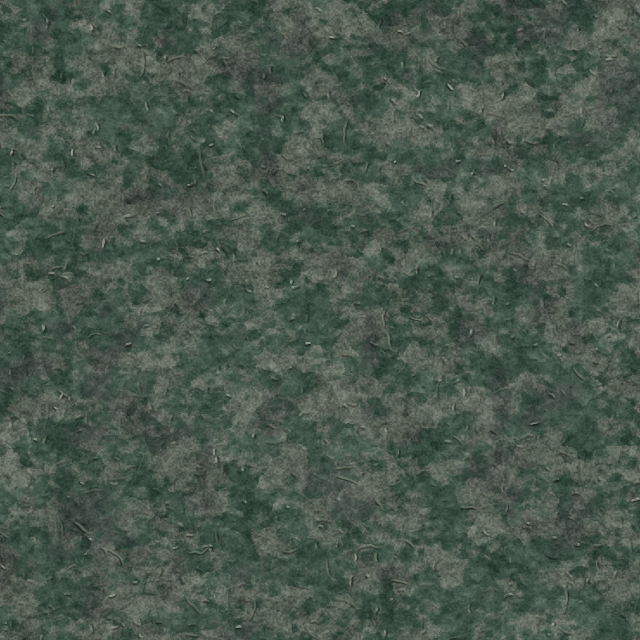
Give the GLSL for this texture, as a WebGL 1 fragment shader.

```glsl
precision highp float;
// Dark green weathered stone: ragged grey and mauve mottling over angular flakes,
// with fine grain and thin curved chips, each lit on one side and shadowed on the other.
// Built from value noise, Voronoi cells and bent line segments scattered on grids.

uniform vec2 u_resolution;

float hash(vec2 p) {
  vec3 q = fract(p.xyx * 0.1031);
  q += dot(q, q.yzx + 33.33);
  return fract((q.x + q.y) * q.z);
}

vec2 hash2(vec2 p) {
  return vec2(hash(p + 17.3), hash(p + 71.9));
}

float noise(vec2 p) {
  vec2 i = floor(p), f = fract(p);
  f = f * f * (3.0 - 2.0 * f);
  return mix(mix(hash(i), hash(i + vec2(1.0, 0.0)), f.x),
             mix(hash(i + vec2(0.0, 1.0)), hash(i + 1.0), f.x), f.y);
}

float fbm(vec2 p) {
  float sum = 0.0, amp = 0.5;
  for (int i = 0; i < 5; i++) {
    sum += amp * noise(p);
    p = mat2(1.6, 1.2, -1.2, 1.6) * p + 9.7;
    amp *= 0.55;
  }
  return sum / 1.06;
}

// Voronoi flakes: x = random tone of the flake, y = closeness to its rim
vec2 flakes(vec2 p) {
  vec2 cell = floor(p), nearestId = cell;
  float first = 9.0, second = 9.0;
  for (int y = -1; y <= 1; y++) {
    for (int x = -1; x <= 1; x++) {
      vec2 id = cell + vec2(float(x), float(y));
      float d = length(id + hash2(id) - p);
      if (d < first) {
        second = first;
        first = d;
        nearestId = id;
      } else {
        second = min(second, d);
      }
    }
  }
  return vec2(hash(nearestId + 5.1), 1.0 - smoothstep(0.0, 0.12, second - first));
}

// Bent chips, one per chosen cell: x = lit edge, y = shadow below it
vec2 chips(vec2 p, float share, float width, float soft) {
  vec2 cell = floor(p), result = vec2(0.0);
  for (int y = -1; y <= 1; y++) {
    for (int x = -1; x <= 1; x++) {
      vec2 id = cell + vec2(float(x), float(y));
      vec2 r = hash2(id + 40.0), s = hash2(id + 90.0);
      float kind = hash(id + 3.7);
      // Mostly level, some upright, some sloping down to the right
      float angle = kind < 0.4 ? 0.1 : (kind < 0.7 ? 1.5 : -0.55);
      angle += (r.x - 0.5) * 0.6;
      vec2 d = p - id - hash2(id);
      d = mat2(cos(angle), -sin(angle), sin(angle), cos(angle)) * d;
      d.y += (s.x - 0.5) * 1.8 * d.x * d.x + 0.08 * (noise(p * 5.0) - 0.5);
      float along = 1.0 - smoothstep(0.4, 1.0, abs(d.x) / mix(0.12, 0.5, r.y));
      float weight = step(hash(id + 28.0), share) * along * mix(0.3, 1.0, s.y * s.y);
      float lit = 1.0 - smoothstep(width, width + soft, abs(d.y));
      float shade = 1.0 - smoothstep(width, width * 2.0 + soft, abs(d.y + width * 2.5));
      result = max(result, weight * vec2(lit, shade));
    }
  }
  return result;
}

void main() {
  vec2 p = gl_FragCoord.xy / u_resolution.y;
  float pixel = 1.0 / u_resolution.y;

  // Ragged coordinates break up the straight flake borders
  vec2 ragged = p + 0.014 * (vec2(fbm(p * 55.0), fbm(p * 55.0 + 31.0)) - 0.5);
  vec2 large = flakes(ragged * vec2(25.0, 30.0));
  vec2 small = flakes(ragged * vec2(62.0, 80.0) + 13.0);
  float mottle = fbm(ragged * vec2(24.0, 30.0) + 4.0);
  float speckle = fbm(p * vec2(85.0, 110.0) + 60.0);
  float grain = noise(p * 370.0) - 0.5;

  // Green ground, grey crust, sparse mauve stains
  float crust = mottle + 0.3 * (speckle - 0.5) + 0.16 * (large.x - 0.5) + 0.12 * (small.x - 0.5);
  crust = smoothstep(0.4, 0.62, crust);
  vec3 color = mix(vec3(0.248, 0.325, 0.278), vec3(0.345, 0.380, 0.335), crust);
  float stain = smoothstep(0.56, 0.68, fbm(ragged * 19.0 + 80.0) + 0.25 * (speckle - 0.5));
  color = mix(color, vec3(0.255, 0.275, 0.265), 0.5 * stain);

  // Tone of flakes, broad drift and grain
  float tone = 0.065 * (large.x - 0.5) + 0.06 * (small.x - 0.5);
  tone += 0.2 * (speckle - 0.5) + 0.06 * (fbm(p * 5.0) - 0.5);
  tone += grain * mix(0.07, 0.13, crust);
  tone += 0.022 * large.y * smoothstep(0.45, 0.7, noise(p * 40.0)) - 0.012 * small.y;
  color += tone * vec3(1.0, 1.0, 0.95);

  // Long thin chips, then short bright flecks
  vec2 longChips = chips(p * 19.0 + 7.0, 0.5, 0.014, 19.0 * pixel * 1.2);
  vec2 flecks = chips(p * 46.0 + 3.0, 0.33, 0.045, 46.0 * pixel);
  color *= 1.0 - 0.4 * max(longChips.y, flecks.y);
  color = mix(color, vec3(0.53, 0.57, 0.48), 0.6 * longChips.x);
  float glint = smoothstep(0.4, 0.75, noise(p * 160.0 + 21.0));
  color = mix(color, vec3(0.66, 0.69, 0.62), flecks.x * mix(0.25, 0.8, glint));

  gl_FragColor = vec4(clamp(color, 0.0, 1.0), 1.0);
}
```
